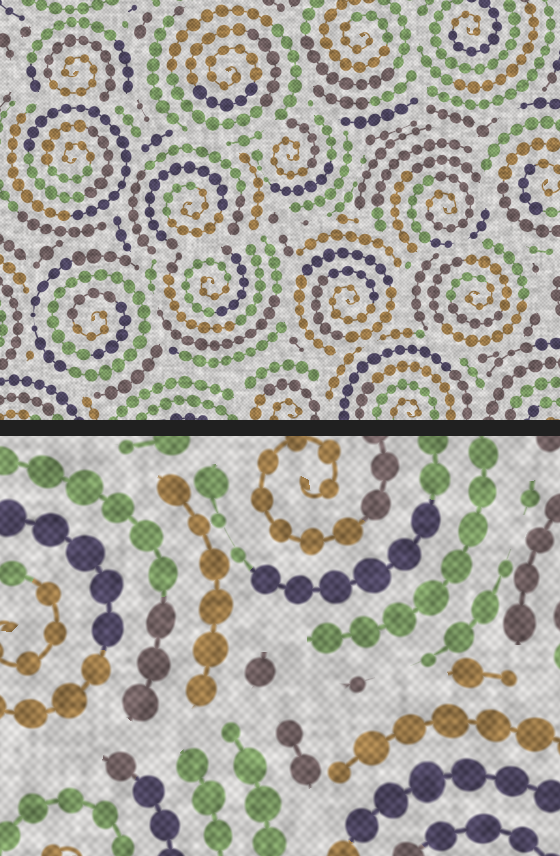
Top, the full canvas; bottom, a detail of the centre.
A WebGL 2 fragment shader for this pattern:

```glsl
#version 300 es
precision highp float;

uniform vec2 u_resolution;
out vec4 fragColor;

const float TAU = 6.2831853;
const float PITCH = 0.31;

const vec3 LINEN = vec3(0.81, 0.805, 0.80);
const vec3 GREEN = vec3(0.45, 0.57, 0.36);
const vec3 MAUVE = vec3(0.42, 0.355, 0.36);
const vec3 OCHRE = vec3(0.58, 0.45, 0.26);
const vec3 NAVY = vec3(0.28, 0.25, 0.36);

float hash(vec2 p) {
    return fract(sin(dot(p, vec2(127.1, 311.7))) * 43758.5453);
}

float noise(vec2 p) {
    vec2 i = floor(p), f = fract(p);
    f = f * f * (3.0 - 2.0 * f);
    float low = mix(hash(i), hash(i + vec2(1.0, 0.0)), f.x);
    float high = mix(hash(i + vec2(0.0, 1.0)), hash(i + 1.0), f.x);
    return mix(low, high, f.y);
}

// Medallions: jittered centres on staggered rows, with a size bias
vec2 centreOf(vec2 cell) {
    vec2 jitter = vec2(hash(cell + 3.7), hash(cell + 9.2)) - 0.5;
    float stagger = 0.5 * mod(cell.y, 2.0);
    return (cell + 0.5 + 0.5 * jitter + vec2(stagger, 0.0)) * PITCH;
}

float reach(vec2 p, vec2 cell) {
    return distance(p, centreOf(cell)) - 0.13 * hash(cell + 5.3);
}

vec2 ownerOf(vec2 p) {
    vec2 base = floor(p / PITCH), owner = base;
    float best = 1e3;
    for (int y = -2; y <= 2; y++) {
        for (int x = -2; x <= 2; x++) {
            vec2 cell = base + vec2(x, y);
            float d = reach(p, cell);
            if (d < best) { best = d; owner = cell; }
        }
    }
    return owner;
}

// Distance from p to the edge of its home territory, negative outside
float margin(vec2 p, vec2 home) {
    vec2 base = floor(p / PITCH);
    float rival = 1e3;
    for (int y = -2; y <= 2; y++) {
        for (int x = -2; x <= 2; x++) {
            vec2 cell = base + vec2(x, y);
            if (distance(cell, home) > 0.5) rival = min(rival, reach(p, cell));
        }
    }
    return 0.5 * (rival - reach(p, home));
}

// Colour changes in runs along the spiral; the heart is ochre
vec3 runColour(float theta, vec2 cell) {
    float run = floor(theta / 2.3);
    float pick = hash(cell * 7.3 + run * 1.7);
    if (run < 3.0 || pick > 0.84) return OCHRE;
    if (pick > 0.68) return NAVY;
    return pick > 0.38 ? MAUVE : GREEN;
}

// Beaded spiral: rgb is the dye, a is its coverage
vec4 beadedSpiral(vec2 p, vec2 cell, float soft) {
    float scale = mix(0.88, 1.08, hash(cell + 1.9));
    float spacing = 0.044 * scale, gap = 0.035 * scale;
    float growth = spacing / TAU;
    float hand = hash(cell + 6.1) < 0.5 ? -1.0 : 1.0;
    float phase = TAU * hash(cell + 2.4);
    vec2 centre = centreOf(cell);
    vec2 q = (p - centre) * vec2(1.0, hand);

    float angle = mod(atan(q.y, q.x) - phase, TAU);
    float turn = max(round(length(q) / spacing - angle / TAU), 0.0);
    float theta = angle + TAU * turn;

    // Nearest bead at an even step of arc length
    float index = round(0.5 * growth * theta * theta / gap);
    float beadTheta = sqrt(2.0 * index * gap / growth);
    vec2 direction = vec2(cos(beadTheta + phase), sin(beadTheta + phase));
    vec2 bead = growth * beadTheta * direction;
    float room = margin(centre + bead * vec2(1.0, hand), cell);

    float size = 0.0152 * scale * mix(0.88, 1.08, hash(cell + index * 0.37));
    size *= mix(0.62, 1.0, smoothstep(0.0, 0.09, length(bead)));
    size = min(size, room * 0.95);
    vec2 offset = q - bead;
    float along = dot(offset, vec2(-direction.y, direction.x));
    float across = dot(offset, direction);
    float dist = length(vec2(along, across * mix(1.0, 1.15, hash(cell - index)))) - size;

    // Thin thread joining the beads
    float thread = abs(length(q) - growth * theta) - 0.0019;
    thread = max(thread, 0.008 - margin(p, cell));
    float shape = min(dist, thread);
    float cover = (1.0 - smoothstep(-soft, soft, shape)) * step(0.006, size);
    return vec4(runColour(beadTheta, cell), cover);
}

void main() {
    vec2 p = gl_FragCoord.xy / u_resolution.y;
    float soft = max(0.8 / u_resolution.y, 0.0016);

    // Hand-drawn wobble
    vec2 wobble = vec2(noise(p * 14.0), noise(p * 14.0 + 40.0)) - 0.5;
    vec2 drawn = p + 0.010 * wobble + 3.0;
    vec4 dye = beadedSpiral(drawn, ownerOf(drawn), soft);

    // Plain weave with uneven threads
    float weave = sin(p.x * TAU * 112.0) * sin(p.y * TAU * 112.0);
    float slub = noise(p * vec2(55.0, 170.0)) + noise(p * vec2(170.0, 65.0) + 80.0) - 1.0;
    float relief = 0.06 * weave + 0.15 * slub;
    vec3 cloth = LINEN * (0.98 + relief);
    vec3 print = dye.rgb * (1.0 + 1.6 * relief) + 0.02 * weave;
    fragColor = vec4(mix(cloth, print, dye.a * 0.97), 1.0);
}
```
